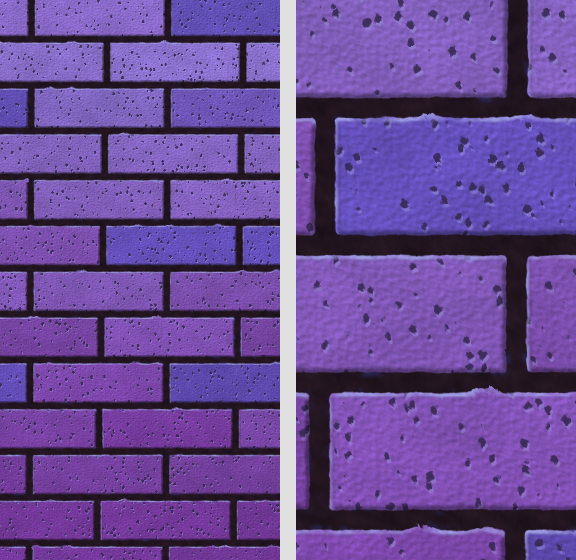
Left, the full canvas; right, a detail of the centre.
Write a Shadertoy shader that draws this texture.

```glsl
const vec2 PITCH = vec2(0.487, 0.1636);      // brick plus joint, in canvas widths
const vec2 HALF_BRICK = vec2(0.2315, 0.0697);
const float FIRST_JOINT = 0.1406;            // depth of the first bed joint
const vec3 MORTAR = vec3(0.13, 0.08, 0.12);
const vec3 LAVENDER = vec3(0.54, 0.44, 0.80);
const vec3 MAGENTA = vec3(0.45, 0.22, 0.60);
const vec3 BLUE = vec3(0.36, 0.30, 0.71);
const vec3 PIT = vec3(0.20, 0.15, 0.30);
const vec3 CHALK = vec3(0.62, 0.61, 0.89);

vec2 hash2(vec2 p) {
    vec3 q = fract(p.xyx * vec3(0.1031, 0.1030, 0.0973));
    q += dot(q, q.yzx + 33.33);
    return fract((q.xx + q.yz) * q.zy);
}

// Cellular noise: distance to the nearest point, and that cell's random value
vec2 cellular(vec2 p) {
    vec2 base = floor(p), nearest = vec2(9.0, 0.0);
    for (int j = -1; j <= 1; j++)
    for (int i = -1; i <= 1; i++) {
        vec2 cell = base + vec2(i, j);
        float d = length(cell + 0.1 + 0.8 * hash2(cell) - p);
        if (d < nearest.x) nearest = vec2(d, hash2(cell + 71.0).x);
    }
    return nearest;
}

// Layered sines, roughly -1 to 1
float waves(vec2 p) {
    float sum = 0.0, amp = 0.5;
    for (int i = 0; i < 4; i++) {
        sum += amp * sin(p.x + 1.7 * sin(p.y)) * cos(p.y * 1.1 + sin(p.x * 0.7));
        p = mat2(1.5, 1.2, -1.2, 1.5) * p + 2.3;
        amp *= 0.6;
    }
    return sum;
}

float roundedBox(vec2 p, vec2 halfSize, float radius) {
    vec2 q = abs(p) - halfSize + radius;
    return length(max(q, 0.0)) + min(max(q.x, q.y), 0.0) - radius;
}

// Irregular pits scattered over the clay
float pits(vec2 p) {
    vec2 warp = 0.003 * vec2(waves(p * 230.0), waves(p.yx * 210.0 + 5.0));
    vec2 c = cellular((p + warp) * vec2(62.0, 50.0));
    float size = 0.36 * smoothstep(0.42, 1.0, c.y + 0.15 * waves(p * 17.0));
    return 1.0 - smoothstep(size - 0.12, size + 0.04, c.x + 0.05);
}

// Fine surface height
float grain(vec2 p) {
    return cellular(p * 110.0).x + 0.5 * waves(p * 260.0);
}

// How blue a brick is fired, from its row and column
float blueness(float row, float col) {
    float f = cos(2.094 * (row - 2.0)) + 0.8 * cos(2.094 * col + 1.16 * (row - 2.0));
    f += 1.8 * (col - 1.0) * exp(-row);
    return smoothstep(0.5, 1.1, f) * (1.0 - smoothstep(8.0, 11.0, row));
}

vec3 brickColour(float row, float col, float depth) {
    vec2 random = hash2(vec2(col + 11.0, row + 5.0));
    float fade = clamp(depth * 0.55 + 0.3 * (random.x - 0.5), 0.0, 1.0);
    vec3 clay = mix(LAVENDER, MAGENTA, fade);
    return mix(clay, BLUE, 0.85 * blueness(row, col)) * (0.95 + 0.1 * random.y);
}

void mainImage(out vec4 fragColor, in vec2 fragCoord) {
    vec2 p = fragCoord / iResolution.x;
    float pixel = 1.0 / iResolution.x;
    float depth = iResolution.y / iResolution.x - p.y;

    // Running bond, with alternate rows drifting slightly
    float rowPos = (depth - FIRST_JOINT) / PITCH.y + 1.0;
    float row = floor(rowPos);
    float odd = mod(row, 2.0);
    float shift = mix(0.113 - 0.0007 * row, 0.385 - 0.0034 * row, odd);
    float colPos = (p.x - shift) / PITCH.x + 1.0;
    float col = floor(colPos);
    vec2 q = vec2(colPos - col - 0.5, row + 0.5 - rowPos) * PITCH;

    // Chipped outline with crumbs along the upper edge
    float top = smoothstep(0.058, 0.067, q.y);
    float left = 1.0 - smoothstep(-0.231, -0.223, q.x);
    vec2 crumb = cellular(vec2(p.x * 13.0, row * 3.7));
    float lump = (1.0 - smoothstep(0.05, 0.35, crumb.x)) * step(0.5, crumb.y);
    float edge = roundedBox(q, HALF_BRICK, 0.005) + 0.0017 * waves(p * 95.0);
    edge -= top * lump * (0.006 + 0.005 * waves(p * 160.0));
    float body = 1.0 - smoothstep(-pixel, pixel, edge);

    // Clay with grain lit from the upper left
    vec3 clay = brickColour(row, col, depth);
    clay *= 1.0 + 0.07 * waves(p * 24.0);
    float relief = grain(p) - grain(p + vec2(-0.002, 0.003));
    clay *= 1.0 + 0.16 * clamp(relief, -1.2, 1.2);

    // Pits with a bright lower lip
    float pit = pits(p);
    float lip = max(pits(p + vec2(-0.002, 0.004)) - pit, 0.0);
    clay = mix(clay, CHALK, 0.45 * lip);
    clay = mix(clay, PIT, 0.85 * pit);

    // Chalky upper and left rims, shaded lower rim
    float rim = smoothstep(-0.008, -0.002, edge);
    float patchy = clamp(0.65 + 0.7 * waves(p * 60.0), 0.0, 1.0);
    clay = mix(clay, CHALK, rim * patchy * max(top, 0.8 * left));
    clay *= 1.0 - 0.35 * rim * (1.0 - max(top, left));

    // Dark joints with faint blue dust
    vec3 joint = MORTAR * (1.0 + 0.25 * waves(p * 80.0));
    float dust = smoothstep(0.25, 0.8, waves(p * 45.0)) * (1.0 - smoothstep(0.0, 0.009, edge));
    joint = mix(joint, vec3(0.16, 0.17, 0.40), 0.7 * dust);

    fragColor = vec4(mix(joint, clay, body), 1.0);
}
```
